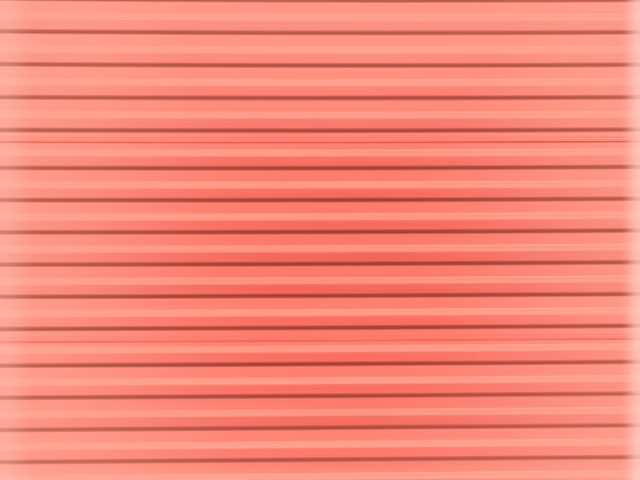
Reproduce this texture procedurally as a WebGL 2 fragment shader.

```glsl
#version 300 es
precision highp float;

#define SEAM_A 0.297        // heights of the two joints, from the top
#define SEAM_B 0.710
#define HIGHLIGHT_TOP 0.405 // lit face, in fractions of one rib
#define HIGHLIGHT_END 0.625
#define GROOVE_ABOVE 0.115  // soft reach of the shadow on either side
#define GROOVE_BELOW 0.095
#define SEAM_WIDTH 0.0011
#define STREAK 0.018
#define RIB_VARIATION 0.025
#define WASH 0.72

uniform vec2 u_resolution;
out vec4 outColor;

const vec3 CORAL = vec3(1.00, 0.486, 0.425);
const vec3 DEEP = vec3(0.975, 0.425, 0.375);
const vec3 LIT = vec3(1.00, 0.605, 0.530);
const vec3 GROOVE = vec3(0.63, 0.245, 0.195);
const vec3 SEAM = vec3(0.70, 0.20, 0.17);
const vec3 HAZE = vec3(1.00, 0.665, 0.595);
const vec3 GLARE = vec3(1.00, 0.80, 0.76);

float hash(vec2 p) {
    vec3 q = fract(p.xyx * vec3(0.1031, 0.1030, 0.0973));
    q += dot(q, q.yzx + 33.33);
    return fract((q.x + q.y) * q.z);
}

float noise(vec2 p) {
    vec2 i = floor(p), f = fract(p);
    f = f * f * (3.0 - 2.0 * f);
    return mix(mix(hash(i), hash(i + vec2(1, 0)), f.x),
               mix(hash(i + vec2(0, 1)), hash(i + vec2(1, 1)), f.x), f.y);
}

float edge(float at, float x, float soft) {
    return smoothstep(at - soft, at + soft, x);
}

float line(float d, float width, float pixel) {
    float w = max(width, pixel);
    return (1.0 - smoothstep(0.3 * w, 1.3 * w, abs(d))) * min(1.0, width / pixel + 0.2);
}

// One rib: shaded face, lit face, deep face, shadowed groove at phase 0
vec3 ribColor(float f, float id, float x, float pixel) {
    float soft = max(0.025, pixel);
    float lit = edge(HIGHLIGHT_TOP, f, soft) * (1.0 - edge(HIGHLIGHT_END, f, soft));
    vec3 c = mix(CORAL, DEEP, smoothstep(0.45, 0.75, f));
    c = mix(c, LIT, lit * (0.9 + 0.1 * hash(vec2(id, 7.0))));
    c += 0.035 * line(f - HIGHLIGHT_TOP - 0.03, 0.025, pixel) * smoothstep(0.2, 0.9, x);
    c -= 0.03 * line(f - HIGHLIGHT_TOP - 0.09, 0.022, pixel) * smoothstep(0.3, 1.0, x);
    return c + RIB_VARIATION * (hash(vec2(id, 3.0)) - 0.5);
}

float grooveShade(float f) {
    float s = f > 0.5 ? f - 1.0 : f;
    float reach = s < 0.0 ? GROOVE_ABOVE : GROOVE_BELOW;
    return 1.0 - smoothstep(0.18, 1.0, abs(s) / reach);
}

void main() {
    vec2 uv = gl_FragCoord.xy / u_resolution;
    float x = uv.x, v = 1.0 - uv.y, side = x - 0.5;
    float pixel = 1.0 / u_resolution.y;

    // Slight tilt and bow of the sheets
    float y = v - side * (0.003 - 0.0145 * v) + 0.010 * side * side * (1.0 - v);

    // Three sheets, each with its own first groove and pitch
    float start = y < SEAM_A ? 0.001 : y < SEAM_B ? 0.2842 : 0.6924;
    float pitch = y < SEAM_A ? 0.0679 : y < SEAM_B ? 0.0665 : 0.0664;
    float phase = (y - start) / pitch;
    float f = fract(phase);
    float id = floor(phase) + floor(start * 50.0);
    vec3 c = ribColor(f, id, x, pixel / pitch);

    // Fine rolled streaks along the metal
    c += STREAK * (noise(vec2(x * 3.0, y * 190.0)) - 0.5);
    c += 0.5 * STREAK * (noise(vec2(x * 9.0, y * 60.0)) - 0.5);

    // Pale haze towards the top and the sides
    vec2 away = vec2(x - 0.53, v - 0.60) * vec2(1.45, 1.0);
    float haze = smoothstep(0.12, 0.86, length(away));
    haze = max(haze, 0.85 * smoothstep(0.45, 0.0, v));
    c = mix(c, HAZE, WASH * haze);

    // Groove shadows stay visible through the haze
    vec3 groove = mix(GROOVE, HAZE, 0.28 * haze + 0.12 * smoothstep(0.65, 1.0, v));
    float wear = 0.90 + 0.12 * noise(vec2(x * 5.0, id * 4.0));
    c = mix(c, groove, grooveShade(f) * min(1.0, wear));

    // Joints with faint companion creases
    for (int i = 0; i < 2; i++) {
        float d = y - (i == 0 ? SEAM_A : SEAM_B);
        float strength = i == 0 ? 0.55 + 0.25 * x : 0.42;
        c = mix(c, SEAM, strength * line(d, SEAM_WIDTH, pixel));
        for (int j = 1; j < 4; j++) {
            float crease = line(d + 0.0055 * float(j - 2) + 0.004, SEAM_WIDTH, pixel);
            c = mix(c, DEEP, 0.40 * crease);
        }
    }

    // Bright rim at the outer borders
    float rim = 0.75 * smoothstep(0.968, 1.0, x) + 0.30 * smoothstep(0.06, 0.0, x);
    rim += 0.15 * smoothstep(0.96, 1.0, v);
    c = mix(c, GLARE, min(rim, 0.85));
    outColor = vec4(clamp(c, 0.0, 1.0), 1.0);
}
```
